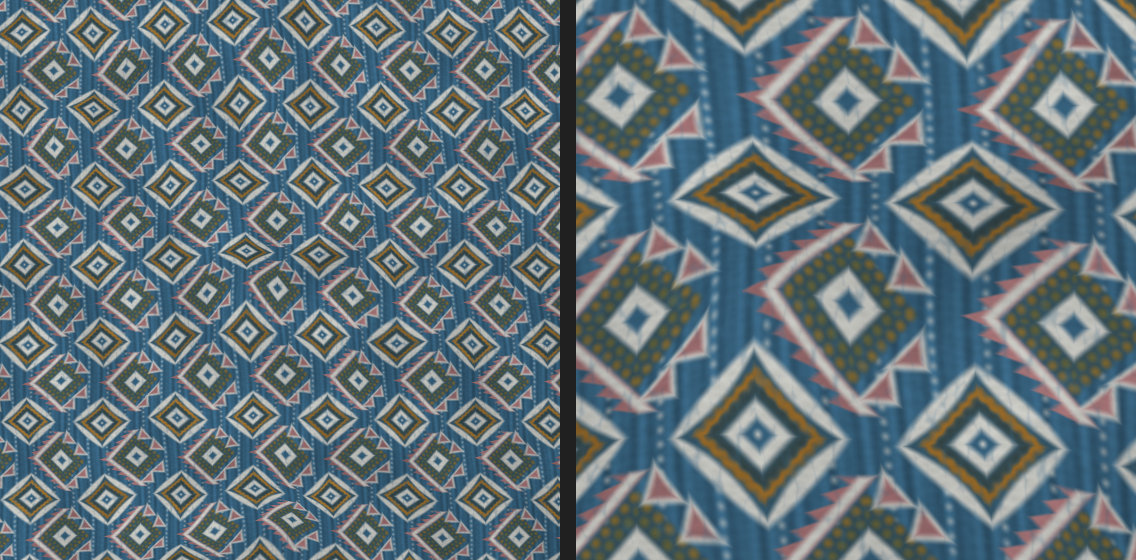
Left: the whole. Right: its middle third, enlarged.
This pattern is drawn by a Shadertoy shader. Its source:

```glsl
// Printed cloth: framed gold diamonds alternate with dotted diamonds that carry
// a toothed chevron and four small triangles, over a finely striped blue ground.
// A warped half-drop grid places both motifs; folds, cellular wear and hashes vary them.

#define CELL vec2(0.127, 0.139)
#define GRID_START vec2(0.036, 0.059)
#define CELL_ASPECT 1.07
#define SOFTNESS 0.019
#define WEAR 0.26
#define FOLD_SHADE 0.085
#define BLUE vec3(0.20, 0.36, 0.465)
#define DARK vec3(0.20, 0.26, 0.26)
#define CREAM vec3(0.76, 0.76, 0.74)
#define GOLD vec3(0.60, 0.42, 0.16)
#define PINK vec3(0.59, 0.41, 0.42)
#define OLIVE vec3(0.37, 0.37, 0.22)

// Local fold centres: x, y, radius, squeeze
const vec4 FOLDS[5] = vec4[5](
    vec4(0.45, 0.548, 0.055, 0.50), vec4(0.16, 0.824, 0.055, 0.30),
    vec4(0.52, 0.095, 0.055, 0.45), vec4(0.33, 0.010, 0.060, 0.45),
    vec4(0.58, 0.565, 0.060, 0.25));

float edge; // smoothing width in cell units

float hash(vec2 p) {
    p = fract(p * vec2(0.1031, 0.1137));
    p += dot(p, p.yx + 33.3);
    return fract((p.x + p.y) * p.x * 17.0);
}

float cellular(vec2 p) {
    vec2 id = floor(p);
    float nearest = 2.0;
    for (int j = -1; j <= 1; j++)
    for (int i = -1; i <= 1; i++) {
        vec2 c = id + vec2(i, j);
        nearest = min(nearest, length(c + vec2(hash(c), hash(c + 57.0)) - p));
    }
    return nearest;
}

float fill(float d) { return 1.0 - smoothstep(-edge, edge, d); }

void paint(inout vec3 col, vec3 ink, float d) { col = mix(col, ink, fill(d)); }

float triangleDist(vec2 p) {
    return max(-p.y - 0.068, abs(p.x) * 0.87 + p.y * 0.49 - 0.052);
}

// Displaces the cloth and returns the fold shading
float foldCloth(inout vec2 uv) {
    float shade = 0.0;
    vec2 base = uv;
    for (int i = 0; i < 5; i++) {
        vec2 d = base - FOLDS[i].xy;
        float w = exp(-dot(d, d) / (FOLDS[i].z * FOLDS[i].z));
        uv.y += FOLDS[i].w * w * (d.y + 0.35 * d.x);
        shade += w * (d.y - 0.6 * d.x) / FOLDS[i].z - 0.3 * w;
    }
    uv += 0.003 * sin(base.yx * vec2(23.0, 31.0) + 3.0 * sin(base * 9.0));
    shade += 0.35 * sin(base.x * 14.0 + base.y * 25.0 + 2.5 * sin(base.x * 8.0 - base.y * 5.0));
    shade += 0.30 * sin(base.x * 37.0 - base.y * 21.0 + 2.0 * sin(base.y * 17.0));
    return shade;
}

vec3 ground(vec2 g) {
    float stripe = sin(g.x * 56.5) + 0.7 * sin(g.x * 94.2 + 1.0);
    vec3 col = BLUE * (1.0 + 0.09 * stripe);
    for (int i = 0; i < 4; i++) { // dotted columns
        vec2 d = vec2(fract(g.x - 0.06 - 0.25 * float(i)) - 0.5, (fract(g.y * 17.0) - 0.5) / 16.0);
        col = mix(col, CREAM, 0.6 * fill(length(d) - 0.012));
    }
    return col;
}

void framedDiamond(inout vec3 col, vec2 p, float tone) {
    vec2 a = abs(p) / vec2(0.385, 0.350);
    float m = a.x + a.y;
    float tip = pow((a.x - a.y) / max(m, 0.01), 2.0);
    float size = 0.25; // side distance of the unit diamond
    paint(col, CREAM, (m - 1.08 + 0.08 * tip) * size);
    paint(col, mix(BLUE, DARK, 0.35), (m - 0.79 - 0.12 * tip) * size);
    float hand = 0.03 * sin(p.x * 75.0) * sin(p.y * 70.0);
    paint(col, GOLD * tone, (abs(m - 0.655 + hand) - 0.075) * size);
    paint(col, DARK, (m - 0.565 + hand) * size);
    paint(col, mix(DARK, BLUE, 0.5), (m - 0.46) * size);
    paint(col, CREAM, (m - 0.385) * size);
    paint(col, BLUE, (m - 0.18) * size);
    paint(col, CREAM, length(p) - 0.012);
}

void dottedDiamond(inout vec3 col, vec2 p, float tone) {
    float m = abs(p.x) + abs(p.y);
    paint(col, mix(DARK, BLUE, 0.45), (m - 0.31) * 0.7);
    for (int i = 0; i < 2; i++) { // dotted rings
        float along = mod(abs(p.x) - abs(p.y) + 0.045 * float(i), 0.09) - 0.045;
        float d = length(vec2(m - 0.205 - 0.075 * float(i), along)) * 0.7 - 0.019;
        paint(col, i == 0 ? OLIVE : mix(OLIVE, GOLD, 0.45), d);
    }
    paint(col, CREAM, (m - 0.15) * 0.7);
    paint(col, BLUE, (m - 0.058) * 0.7);

    // Chevron with saw teeth on its outer side
    float side = (abs(p.y) - p.x - 0.37) * 0.7;
    float ends = abs(p.y + 0.02) - 0.40;
    float tooth = abs(fract(p.y * 13.0) - 0.5) * 0.12;
    paint(col, PINK * tone, max(max(side - 0.028 - tooth, -side - 0.03), ends));
    paint(col, CREAM, max(abs(side) - 0.022, ends));

    for (int i = 0; i < 4; i++) { // outlined triangles on the open side
        float upper = i < 2 ? 1.0 : -1.0;
        vec2 c = mix(vec2(0.11, 0.31), vec2(0.26, 0.16), float(i % 2));
        vec2 q = p - vec2(c.x + (upper < 0.0 ? 0.02 : 0.0), c.y * upper);
        q.x -= (0.15 - 0.35 * upper) * q.y;
        float d = triangleDist(q);
        paint(col, CREAM, d);
        paint(col, PINK * tone, d + 0.022);
    }
}

void mainImage(out vec4 fragColor, in vec2 fragCoord) {
    vec2 uv = fragCoord / iResolution.y;
    edge = max(SOFTNESS, 0.9 / (CELL.x * iResolution.y));
    vec2 cloth = uv;
    float shade = foldCloth(cloth);

    // Grid coordinates: rows count downward and arch near the middle
    float down = 1.0 - cloth.y;
    float arch = 0.027 * exp(-pow((cloth.x - 0.46) / 0.2, 2.0)) * (0.7 + 0.3 * cos(down * 12.6));
    vec2 g = vec2((cloth.x - GRID_START.x - 0.02 * down) / (CELL.x + 0.0085 * down),
                  (down + arch - GRID_START.y) / CELL.y);
    vec3 col = ground(g);

    for (int i = 0; i < 2; i++) {
        vec2 h = g - vec2(0.44, 0.49) * float(i) + 0.5;
        float vary = hash(floor(h) + 11.0 + 40.0 * float(i)) - 0.5;
        vec2 p = (fract(h) - 0.5) * vec2(1.0, -CELL_ASPECT);
        p.y += 0.10 * vary * p.x;
        p *= 1.0 + 0.05 * vary;
        if (i == 0) framedDiamond(col, p, 1.0 + 0.2 * vary);
        else dottedDiamond(col, p, 1.0 + 0.2 * vary);
    }

    // Faded ink, thread grain and fold light
    float worn = smoothstep(0.45, 0.95, cellular(g * vec2(22.0, 11.0)));
    col = mix(col, BLUE * 1.1, WEAR * worn);
    col *= 0.96 + 0.08 * cellular(g * vec2(13.0, 30.0));
    col *= 1.0 + FOLD_SHADE * shade - 0.07 * smoothstep(0.7, 1.4, uv.x + 0.5 * down);
    fragColor = vec4(clamp(col, 0.0, 1.0), 1.0);
}
```
